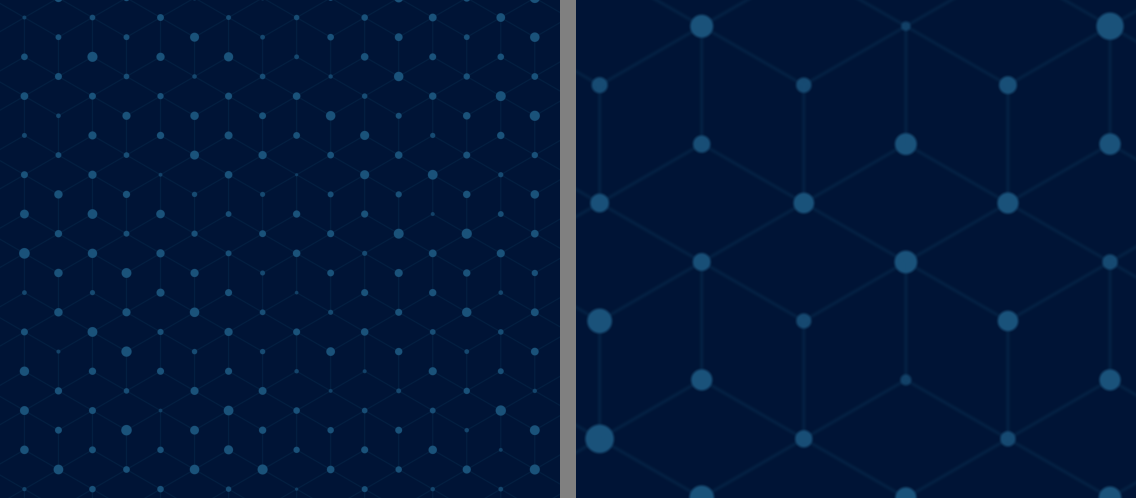
Left, the full canvas; right, a detail of the centre.
This pattern is drawn by a Shadertoy shader. Its source:

```glsl
#define COLUMN_WIDTH 0.06076
#define HALF_ROW 0.03509
#define FIRST_NODE vec2(0.0436, 0.0313)
#define MIN_RADIUS 0.0025
#define MAX_RADIUS 0.0098
#define LINE_HALF_WIDTH 0.0010
#define SOFTNESS 0.0013
#define BACKGROUND vec3(0.0, 0.08, 0.21)
#define LINE_COLOR vec3(0.014, 0.123, 0.257)
#define DOT_COLOR vec3(0.10, 0.32, 0.48)

float hash(vec2 p) {
    return fract(sin(dot(p, vec2(127.1, 311.7))) * 43758.5453);
}

// Coverage of a shape from its signed distance
float coverage(float dist) {
    float blur = max(SOFTNESS, 0.6 / iResolution.x);
    return 1.0 - smoothstep(-blur, blur, dist);
}

// Distance to the rhombus edges; the lattice repeats every 2 columns, 4 half rows
float edgeDistance(vec2 q) {
    float wave = abs(mod(q.x + 1.0, 2.0) - 1.0);
    float falling = abs(mod(q.y - wave + 1.0, 2.0) - 1.0);
    float rising = abs(mod(q.y + wave + 2.0, 4.0) - 2.0);
    float slopeScale = HALF_ROW * COLUMN_WIDTH / length(vec2(COLUMN_WIDTH, HALF_ROW));
    float dist = min(falling, rising) * slopeScale;

    // Upright edges join every other pair of nodes in a column
    if (mod(q.y - wave, 4.0) < 2.0) {
        dist = min(dist, abs(fract(q.x + 0.5) - 0.5) * COLUMN_WIDTH);
    }
    return dist;
}

// Nearest node, with odd columns shifted by one half row
vec2 nearestNode(vec2 q) {
    float column = floor(q.x + 0.5);
    float shift = mod(column, 2.0);
    float row = floor((q.y - shift) * 0.5 + 0.5);
    return vec2(column, 2.0 * row + shift);
}

void mainImage(out vec4 fragColor, in vec2 fragCoord) {
    // Width spans 0 to 1, y runs down from the top edge
    vec2 uv = vec2(fragCoord.x, iResolution.y - fragCoord.y) / iResolution.x;
    vec2 cell = vec2(COLUMN_WIDTH, HALF_ROW);
    vec2 q = (uv - FIRST_NODE) / cell;

    // Faint lattice
    float line = coverage(edgeDistance(q) - LINE_HALF_WIDTH);
    vec3 color = mix(BACKGROUND, LINE_COLOR, line);

    // Dots of varied size, the smallest ones dimmer
    vec2 node = nearestNode(q);
    float size = 0.5 * (hash(node) + hash(node + 57.3));
    float radius = mix(MIN_RADIUS, MAX_RADIUS, size);
    float dotMask = coverage(length((q - node) * cell) - radius);
    color = mix(color, DOT_COLOR, dotMask * mix(0.65, 1.0, smoothstep(0.0, 0.5, size)));

    fragColor = vec4(color, 1.0);
}
```
